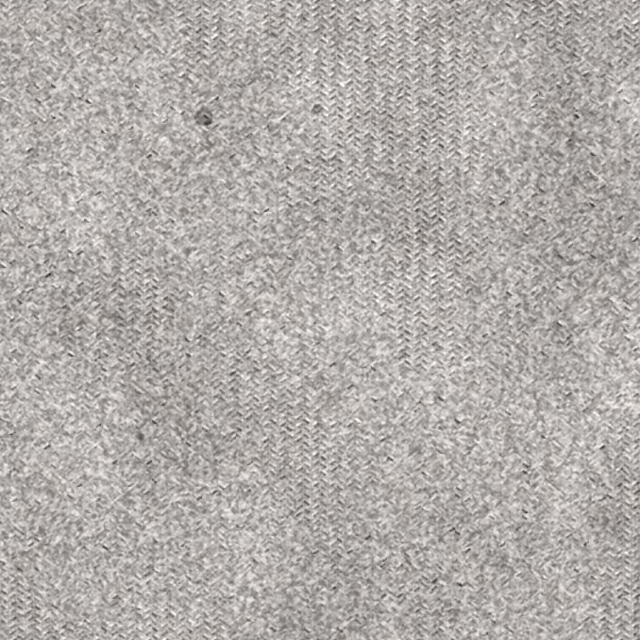
A Shadertoy shader for this texture:

```glsl
#define TREAD_GRID vec2(76.0, 86.0)
#define TREAD_ANGLE 0.68
#define TREAD_DEPTH 0.19
#define GRAIN_FREQ vec2(140.0, 265.0)
#define GRAIN_DEPTH 0.37
#define SPECK_DEPTH 0.2
#define STAIN_DEPTH 0.18
#define BASE_TONE 0.705
#define WARM_TINT vec3(0.012, -0.006, -0.018)
#define PIT_COUNT 3

float hash(vec2 p) {
    vec3 q = fract(vec3(p.xyx) * 0.1031);
    q += dot(q, q.yzx + 33.33);
    return fract((q.x + q.y) * q.z);
}

float noise(vec2 p) {
    vec2 cell = floor(p), f = fract(p);
    f = f * f * (3.0 - 2.0 * f);
    float low = mix(hash(cell), hash(cell + vec2(1, 0)), f.x);
    float high = mix(hash(cell + vec2(0, 1)), hash(cell + vec2(1, 1)), f.x);
    return mix(low, high, f.y);
}

float fbm(vec2 p) {
    float sum = 0.0, weight = 0.53;
    for (int i = 0; i < 4; i++) {
        sum += weight * noise(p);
        p = mat2(1.6, 1.2, -1.2, 1.6) * p + 17.3;
        weight *= 0.5;
    }
    return sum;
}

vec2 rotate(vec2 p, float angle) {
    float c = cos(angle), s = sin(angle);
    return vec2(c * p.x + s * p.y, c * p.y - s * p.x);
}

// Soft bar along x, centred on the origin
float bar(vec2 p, float halfLength, float width) {
    float across = p.y / width;
    float ends = 1.0 - smoothstep(halfLength - 0.12, halfLength + 0.08, abs(p.x));
    return ends * exp(-across * across);
}

// Raised bars leaning in alternate directions, column by column
float tread(vec2 p, float clarity) {
    vec2 g = p * TREAD_GRID;
    float side = mod(floor(g.x), 2.0);
    g.y += 0.5 * side;
    vec2 cell = floor(g);
    vec2 jitter = vec2(hash(cell + 3.7), hash(cell + 91.2)) - 0.5;
    float pick = hash(cell + 47.0);
    vec2 q = fract(g) - 0.5 - jitter * mix(0.4, 0.08, clarity);
    q = rotate(q, (side * 2.0 - 1.0) * TREAD_ANGLE);
    float lit = bar(q - vec2(0.0, 0.14), 0.43, 0.15);
    float shade = bar(q + vec2(0.0, 0.18), 0.43, 0.16);
    float strength = clarity * mix(0.5, 1.2, pick);
    float chip = (1.0 - clarity) * smoothstep(0.87, 0.97, hash(cell + 12.0));
    return strength * (lit - 1.2 * shade) + chip * (0.6 * lit - 1.5 * shade);
}

// Worn slanted grain, switching direction from place to place
float grain(vec2 p) {
    float rising = noise(rotate(p, TREAD_ANGLE) * GRAIN_FREQ + 300.0);
    float falling = noise(rotate(p, -TREAD_ANGLE) * GRAIN_FREQ + 500.0);
    float choice = smoothstep(0.35, 0.65, noise(p * 90.0 + 40.0));
    return mix(rising, falling, choice) - 0.5;
}

// Scattered dark pits with ragged rims; the first is the largest
float pits(vec2 p) {
    float cover = 0.0;
    for (int i = 0; i < PIT_COUNT; i++) {
        float id = float(i);
        vec2 centre = 0.1 + 0.8 * vec2(hash(vec2(id, 5.0)), hash(vec2(id, 23.0)));
        float radius = i == 0 ? 0.015 : 0.007;
        float rim = length(p - centre) + 0.006 * (noise(p * 120.0) - 0.5);
        cover = max(cover, 1.0 - smoothstep(radius - 0.003, radius + 0.002, rim));
    }
    return cover;
}

void mainImage(out vec4 fragColor, in vec2 fragCoord) {
    vec2 p = fragCoord / iResolution.y;

    // Broad wear and stains
    float wear = fbm(p * vec2(6.0, 4.0) + 8.0);
    float clarity = mix(0.2, 0.85, smoothstep(0.44, 0.72, wear));
    float stain = fbm(p * vec2(8.0, 6.0) + 60.0) - 0.5;

    // Relief and fine grit
    float tone = BASE_TONE + STAIN_DEPTH * stain - 0.03 * clarity;
    tone += TREAD_DEPTH * tread(p, clarity);
    tone += GRAIN_DEPTH * grain(p) * mix(1.0, 0.55, clarity);
    tone += SPECK_DEPTH * (noise(p * 256.0 + 700.0) - 0.5);
    tone -= 0.24 * pits(p);

    // Warm grey with faint drifting hue
    float drift = noise(p * 30.0 + 21.0) - 0.5;
    vec3 color = tone + WARM_TINT * (1.0 + 0.6 * drift);
    fragColor = vec4(clamp(color, 0.0, 1.0), 1.0);
}
```
